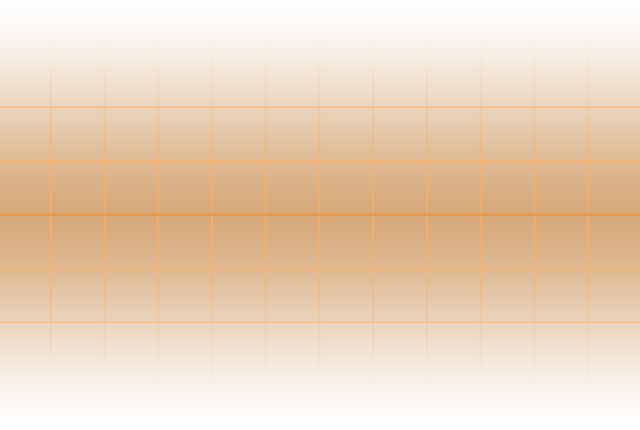
This background is drawn by a Shadertoy shader. Its source:

```glsl
// A warm tan band that fades to white above and below, under a fine orange grid.
// The band is an eased blend on the distance from the middle row; the grid is a
// repeated distance to the nearest cell edge, with a stronger line on the axis.

const vec3 PAPER = vec3(1.0, 1.0, 1.0);
const vec3 TAN = vec3(0.84, 0.663, 0.478);
const vec3 GRID_COLOR = vec3(1.0, 0.685, 0.37);
const vec3 AXIS_COLOR = vec3(0.94, 0.58, 0.23);

// Lengths are in canvas heights
const float CELL = 0.125;
const vec2 GRID_SHIFT = vec2(-0.0013, 0.0007);
const float GRID_HALF_WIDTH = 0.0021;
const float AXIS_HALF_WIDTH = 0.0028;

const float COLUMN_OPACITY = 0.7;
const float ROW_OPACITY = 0.7;
const float AXIS_OPACITY = 0.92;
const float COSINE_SHARE = 0.5;
const float PI = 3.14159;

// Antialiased coverage of a line at distance d
float lineMask(float d, float halfWidth, float pixel) {
    return clamp((halfWidth - d) / pixel + 0.5, 0.0, 1.0);
}

// Distance to the nearest multiple of CELL on each axis
vec2 gridDistance(vec2 p) {
    return abs(mod(p + 0.5 * CELL, CELL) - 0.5 * CELL);
}

// Band strength: 1 on the axis, 0 at the top and bottom edges
float bandStrength(float t) {
    return mix(1.0 - t, 0.5 + 0.5 * cos(PI * t), COSINE_SHARE);
}

void mainImage(out vec4 fragColor, in vec2 fragCoord) {
    float pixel = 1.0 / iResolution.y;
    vec2 p = (fragCoord - 0.5 * iResolution.xy) * pixel;
    float t = min(2.0 * abs(p.y), 1.0);

    // Background band
    vec3 color = mix(PAPER, TAN, bandStrength(t));

    // Grid, fading away from the axis
    vec2 q = p - GRID_SHIFT;
    vec2 d = gridDistance(q);
    float columnFade = 1.0 - smoothstep(0.0, 0.88, t);
    float rowFade = 1.0 - smoothstep(0.4, 0.75, t);
    float columns = lineMask(d.x, GRID_HALF_WIDTH, pixel) * columnFade * COLUMN_OPACITY;
    float rows = lineMask(d.y, GRID_HALF_WIDTH, pixel) * rowFade * ROW_OPACITY;
    color = mix(color, GRID_COLOR, max(columns, rows));

    // Central axis
    float axis = lineMask(abs(q.y), AXIS_HALF_WIDTH, pixel);
    color = mix(color, AXIS_COLOR, axis * AXIS_OPACITY);

    fragColor = vec4(color, 1.0);
}
```
